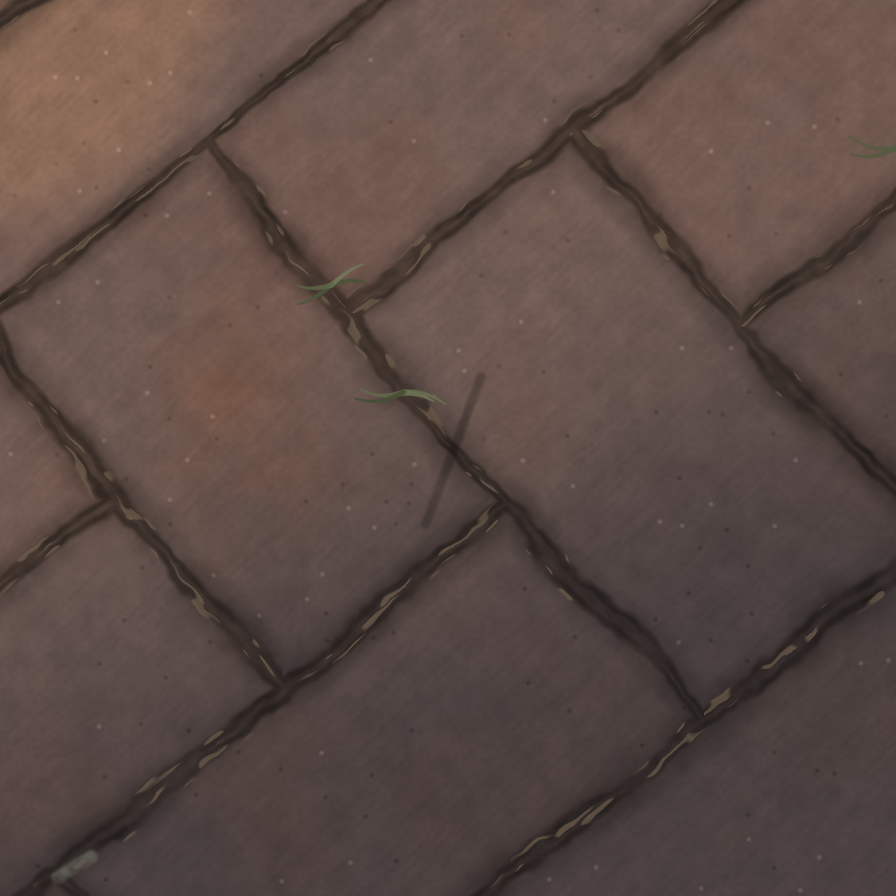
Reproduce this texture procedurally as a three.js fragment shader.

```glsl
// Worn herringbone brick paving, laid diagonally, with dirt joints and grass tufts.
varying vec2 vUv;

float hash(vec2 p) {
  return fract(sin(dot(p, vec2(127.1, 311.7))) * 43758.5453);
}

float noise(vec2 p) {
  vec2 i = floor(p), f = fract(p);
  f = f * f * (3.0 - 2.0 * f);
  return mix(mix(hash(i), hash(i + vec2(1.0, 0.0)), f.x),
             mix(hash(i + vec2(0.0, 1.0)), hash(i + 1.0), f.x), f.y);
}

float fbm(vec2 p) {
  float sum = 0.0, amp = 0.53;
  for (int i = 0; i < 4; i++) {
    sum += amp * noise(p);
    p = p * 2.03 + 17.3;
    amp *= 0.5;
  }
  return sum;
}

float segment(vec2 p, vec2 a, vec2 b) {
  vec2 ap = p - a, ab = b - a;
  return length(ap - ab * clamp(dot(ap, ab) / dot(ab, ab), 0.0, 1.0));
}

// Canvas to brick lattice: x runs up-right, y runs down-right, gently bowed.
vec2 toLattice(vec2 p) {
  vec2 q = p - vec2(0.232, 0.844), g = vec2(0.0);
  float row = 1.5;
  for (int i = 0; i < 4; i++) {
    vec2 r = q - vec2(0.017, -0.0104) * row * (row - 3.0);
    g = vec2(dot(r, vec2(2.317, 2.004)), dot(r, vec2(2.198, -2.748)));
    row = clamp(g.y, -0.6, 3.6);
  }
  return g;
}

void main() {
  vec2 p = vUv;
  vec2 wobble = vec2(noise(p * 14.0), noise(p * 14.0 + 40.0)) - 0.5;
  vec2 chips = vec2(noise(p * 65.0), noise(p * 65.0 + 80.0)) - 0.5;
  vec2 g = toLattice(p) + wobble * 0.045 + chips * 0.018;

  // Herringbone: each 1 by 2 brick covers two lattice cells
  vec2 cell = floor(g);
  float s = mod(cell.y - cell.x - 1.0, 4.0);
  bool upright = s < 1.5;
  vec2 brick = upright ? cell - vec2(0.0, s) : cell - vec2(3.0 - s, 0.0);
  vec2 size = upright ? vec2(1.0, 2.0) : vec2(2.0, 1.0);
  vec2 local = g - brick;
  vec2 edge = min(local, size - local) * vec2(0.327, 0.284);
  float d = min(edge.x, edge.y);
  float along = edge.x < edge.y ? g.y : g.x + 30.0;

  // Brick face: light falls off to the lower right, with rust and grey stains
  float tone = hash(brick + 3.7) - 0.5;
  float stain = fbm(p * 5.0 + brick * 2.3);
  float light = smoothstep(0.1, 0.64, p.y - 0.4 * (p.x - 0.4) + (stain - 0.5) * 0.18 + tone * 0.08);
  vec3 color = mix(vec3(0.292, 0.25, 0.248), vec3(0.437, 0.354, 0.325), light);
  float rust = smoothstep(0.4, 0.75, stain) * 0.35
             + 0.55 * smoothstep(0.28, 0.02, length(p - vec2(0.24, 0.5))) * smoothstep(0.25, 0.65, stain);
  color = mix(color, color * vec3(1.07, 0.95, 0.86), rust);
  color *= 1.0 + tone * 0.06;

  // Sunlit patch in the upper left corner
  float sun = smoothstep(0.29, 0.18, length(p - vec2(0.0, 1.0)) + (noise(p * 9.0) - 0.5) * 0.03);
  color = mix(color, vec3(0.56, 0.425, 0.345), sun * 0.9);

  // Grain, scratches, pits and pale specks
  color *= 1.0 + (fbm(p * 42.0) - 0.5) * 0.14 + (noise(p * 230.0) - 0.5) * 0.05;
  color *= 1.0 + (noise(vec2(p.x + p.y, (p.x - p.y) * 6.0) * 25.0) - 0.5) * 0.05;
  vec2 speckCell = floor(p * 40.0);
  vec2 speckPos = 0.25 + 0.5 * vec2(hash(speckCell + 5.0), hash(speckCell + 9.0));
  float speck = smoothstep(0.16, 0.04, length(fract(p * 40.0) - speckPos));
  float kind = hash(speckCell + 21.0);
  color += speck * (0.09 * step(0.95, kind) - 0.05 * step(kind, 0.07));

  // Joints: soft grimy rim, dirt fill, dark crack and dry straw
  float width = 0.006 + 0.009 * noise(g * 3.1 + 8.0);
  color *= 1.0 - 0.2 * smoothstep(0.04, 0.006, d) * (0.5 + noise(p * 22.0));
  vec3 dirt = mix(vec3(0.195, 0.165, 0.16), vec3(0.27, 0.215, 0.185), light);
  dirt *= 0.78 + 0.45 * fbm(p * 60.0);
  color = mix(color, dirt, 0.92 * smoothstep(width + 0.004, width - 0.003, d));
  color *= 1.0 - 0.3 * smoothstep(0.005, 0.001, abs(d - width * 0.55)) * noise(p * 30.0);
  float straw = smoothstep(0.77, 0.9, noise(vec2(along * 11.0, d * 190.0 + hash(brick) * 9.0)));
  color = mix(color, vec3(0.47, 0.4, 0.32), straw * 0.6 * smoothstep(width + 0.004, width, d));

  // Thin shadow of a twig across the middle joint
  float twig = segment(p, vec2(0.537, 0.58), vec2(0.475, 0.415));
  color *= 1.0 - 0.28 * smoothstep(0.008, 0.002, twig) * (0.6 + 0.4 * noise(p * 50.0));

  // Grass tufts: four blades each
  for (int i = 0; i < 12; i++) {
    float n = float(i), tuft = floor(n / 4.0), blade = mod(n, 4.0);
    vec2 root = tuft < 0.5 ? vec2(0.37, 0.682) : tuft < 1.5 ? vec2(0.45, 0.562) : vec2(1.0, 0.835);
    float angle = mod(blade, 2.0) * 3.14 + (hash(vec2(n, 4.0)) - 0.4) * 1.1;
    float reach = 0.03 + 0.03 * hash(vec2(n, 7.0));
    vec2 q = p - vec2(0.0, 0.006) * sin((p.x - root.x) * 60.0);
    float stem = segment(q, root, root + reach * vec2(cos(angle), sin(angle)));
    float taper = 0.0042 - 0.0022 * clamp(length(q - root) / reach, 0.0, 1.0);
    vec3 green = mix(vec3(0.25, 0.29, 0.19), vec3(0.47, 0.48, 0.36), hash(vec2(n, 2.0)));
    color = mix(color, green, 0.85 * smoothstep(taper, taper - 0.002, stem));
  }

  // Pale dry leaf in the lower left joint
  float leaf = segment(p, vec2(0.065, 0.021), vec2(0.102, 0.044));
  color = mix(color, vec3(0.4, 0.4, 0.36), 0.75 * smoothstep(0.01, 0.004, leaf) * (0.4 + noise(p * 110.0)));

  gl_FragColor = vec4(color, 1.0);
}
```
